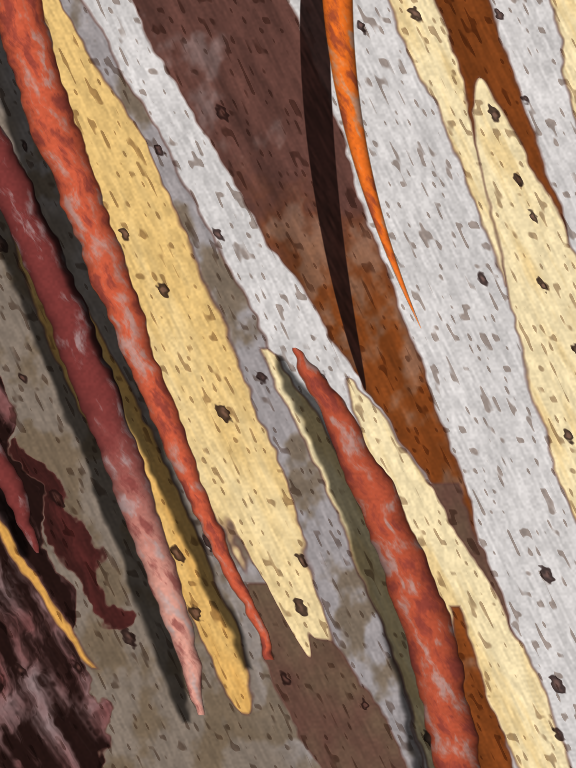
Write a Shadertoy shader that draws this texture.

```glsl
const vec3 PALE = vec3(.83, .81, .80), GREY = vec3(.62, .59, .59);
const vec3 OLIVE = vec3(.43, .36, .28), UMBER = vec3(.38, .25, .22);
const vec3 RUST = vec3(.48, .25, .11), RED = vec3(.70, .32, .22);
const vec3 ORANGE = vec3(.82, .40, .14), MAROON = vec3(.42, .19, .18);
const vec3 DARK = vec3(.14, .08, .07), CREAM = vec3(.95, .87, .69);
const vec3 YELLOW = vec3(.89, .74, .47), HONEY = vec3(.85, .63, .32);
const float LEAN = .47;     // sideways drift of the grain
const float RAGGED = .009;  // waviness of the edges
const float KNOT_CELL = .085, KNOT_SHARE = .36;

float hash(vec2 p) { return fract(sin(dot(p, vec2(127.1, 311.7))) * 43758.5453); }

float noise(vec2 p) {
    vec2 i = floor(p), f = fract(p);
    f = f * f * (3. - 2. * f);
    return mix(mix(hash(i), hash(i + vec2(1, 0)), f.x),
               mix(hash(i + vec2(0, 1)), hash(i + vec2(1, 1)), f.x), f.y);
}
float fbm(vec2 p) {
    float sum = 0., amp = .53;
    for (int i = 0; i < 4; i++) { sum += amp * noise(p); p = p * 2.1 + 7.3; amp *= .5; }
    return sum;
}
float cover(float d) { return 1. - smoothstep(-.8, .8, d * iResolution.y); }

// ends = top, tip; shape = top width, tip width, belly, bend; gives distance, position across
vec2 strip(vec2 p, vec4 ends, vec4 shape) {
    float len = ends.w - ends.y, t = (p.y - ends.y) / len;
    float arc = max(4. * t * (1. - t), 0.);
    float w = mix(shape.x, shape.y, clamp(t, 0., 1.)) + shape.z * sqrt(arc);
    float x = p.x - mix(ends.x, ends.z, t) - shape.w * arc;
    float d = max((abs(x) - w) * .88, max(-t, t - 1.) * len);
    return vec2(d, clamp(x / max(w, .001), -1., 1.));
}
// Flat layer with a thin dark rim
void peel(inout vec3 col, vec2 p, vec4 ends, vec4 shape, vec3 tint) {
    float d = strip(p, ends, shape).x;
    col = mix(col, tint, cover(d));
    col = mix(col, UMBER, .55 * (1. - smoothstep(0., .0035, abs(d))));
}
// Rolled bark: soft shadow to the left, then a rounded, mottled body
void curl(inout vec3 col, vec2 p, vec4 ends, vec4 shape, vec3 tint, float drop) {
    float shadow = strip(p + drop * vec2(1, -.4), ends, shape).x;
    col *= 1. - .62 * step(.001, drop) * (1. - smoothstep(-.004, .004, shadow));
    vec2 s = strip(p, ends, shape);
    float skin = fbm(vec2(p.x - LEAN * p.y, p.y) * vec2(85, 38));
    vec3 body = mix(tint, GREY, .6 * smoothstep(.52, .8, skin));
    body = mix(body, MAROON, .6 - .6 * smoothstep(.25, .5, skin));
    body *= .4 + .75 * sqrt(max(1. - s.y * s.y, 0.)) - .12 * s.y;
    col = mix(col, body, cover(s.x));
}
// Scattered oval scars
void knots(inout vec3 col, vec2 g) {
    vec2 cell = floor(g / KNOT_CELL);
    vec2 mid = .2 + .6 * vec2(hash(cell), hash(cell + 9.1));
    vec2 q = g - (cell + mid) * KNOT_CELL;
    float size = mix(.004, .01, hash(cell + 5.3));
    float d = length(q * vec2(1.25, .8)) - size + .006 * (noise(g * 220.) - .5);
    float on = step(hash(cell + 3.7), KNOT_SHARE) * (1. - smoothstep(-.001, .002, d));
    col = mix(col, mix(UMBER, DARK, smoothstep(-size, -.2 * size, d)), .8 * on);
}

void mainImage(out vec4 fragColor, in vec2 fragCoord) {
    // Depth runs downwards from the top edge
    vec2 p = vec2(fragCoord.x, iResolution.y - fragCoord.y) / iResolution.y;
    vec2 g = vec2(p.x - LEAN * p.y, p.y);
    float blotch = fbm(p * vec2(22, 17));
    float streak = fbm(g * vec2(55, 9));
    float fibre = noise(g * vec2(270, 55));
    vec2 e = p + vec2(RAGGED * (noise(p * 22.) + .6 * noise(p * 75.) - .8), 0);
    // Pale trunk and grey flank
    vec3 col = PALE * (.93 + .13 * blotch);
    vec3 grey = mix(GREY, OLIVE, .75 * smoothstep(.5, .68, blotch));
    grey = mix(OLIVE, grey, .4 + .6 * smoothstep(-.12, 0., g.x + .15 * blotch - .07));
    peel(col, e, vec4(-.423, -.01, .039, 1.02), vec4(.521, .521, 0, .045), grey);
    vec3 moss = mix(OLIVE, UMBER, blotch);
    peel(col, e, vec4(.345, .76, .49, 1.03), vec4(.02, .05, .02, 0), moss);
    // Brown strips
    vec3 brown = mix(UMBER, RUST, smoothstep(.2, .46, p.y + .3 * blotch - .15));
    brown = mix(brown, GREY, .35 * smoothstep(.55, .75, blotch)) * (.75 + .45 * streak);
    peel(col, e, vec4(.268, -.01, .622, .705), vec4(.098, 0, .016, -.008), brown);
    peel(col, e, vec4(.597, -.01, .729, .44), vec4(.037, .047, 0, .004), RUST * (.8 + .35 * streak));
    peel(col, e, vec4(.573, .63, .742, 1.03), vec4(.02, .01, 0, 0), moss);
    // Cream and yellow inner bark
    vec3 cream = mix(CREAM, YELLOW, .5 * smoothstep(.4, .75, streak));
    vec3 yellow = mix(YELLOW, CREAM, .75 * smoothstep(.25, .85, p.y + .5 * streak - .25));
    peel(col, e, vec4(.531, -.01, .657, .372), vec4(.03, 0, .003, .008), cream);
    peel(col, e, vec4(.622, .101, .833, .73), vec4(0, .052, .032, 0), cream);
    peel(col, e, vec4(.749, -.01, .788, .18), vec4(.033, .033, 0, 0), cream);
    peel(col, e, vec4(.449, .492, .729, 1.042), vec4(0, .023, .026, .013), cream);
    peel(col, e, vec4(.346, .454, .573, 1.01), vec4(.003, .005, .018, .027), cream);
    vec2 torn = e + vec2(0, .05 * noise(g * vec2(60, 4)) - .025);
    peel(col, torn, vec4(.026, .3, .319, .914), vec4(.006, .004, .036, .01), mix(HONEY, YELLOW, streak));
    peel(col, torn, vec4(.039, -.03, .419, .845), vec4(.012, .006, .05, -.008), yellow);
    peel(col, e, vec4(.59, .79, .65, 1.03), vec4(.006, .03, 0, 0), brown);
    // Ridged bark at the lower left
    float ridge = fbm(g * vec2(48, 11) + 2. * blotch);
    vec3 rough = mix(DARK, mix(MAROON, GREY, blotch), smoothstep(.36, .72, ridge));
    vec2 crust = e + vec2(.09 * blotch - .045, 0);
    peel(col, crust, vec4(-.09, .42, .07, 1.03), vec4(.05, .08, .012, 0), rough);
    peel(col, crust, vec4(.03, .57, .16, .82), vec4(0, 0, .03, 0), mix(DARK, MAROON, ridge));
    peel(col, e, vec4(-.02, .66, .12, .87), vec4(.005, .002, .004, 0), HONEY);
    // Knots, fibres and short flecks
    knots(col, g);
    float fleck = smoothstep(.73, .88, noise(g * vec2(190, 75) + 31.));
    col *= (.92 + .15 * fibre) * mix(vec3(1), vec3(.73, .68, .65), fleck);
    // Long shadow and rolled curls
    float shade = strip(p, vec4(.41, -.02, .476, .508), vec4(.016, 0, .008, -.019)).x;
    col = mix(col, DARK * (.7 + .5 * fibre), .94 * cover(shade));
    curl(col, p, vec4(.439, -.01, .548, .427), vec4(.02, 0, .001, -.023), ORANGE, 0.);
    curl(col, e, vec4(.387, .453, .599, 1.03), vec4(.002, .018, .021, .036), RED * .9, .025);
    vec3 faded = mix(MAROON, mix(RED, PALE, .45), smoothstep(.5, .8, p.y));
    curl(col, e, vec4(-.026, .156, .264, .931), vec4(.02, .004, .014, .021), faded, .022);
    curl(col, e, vec4(.01, -.02, .354, .859), vec4(.036, .005, .002, -.016), RED, .028);
    curl(col, e, vec4(-.03, .54, .05, .72), vec4(.015, .002, .008, 0), MAROON, .015);
    fragColor = vec4(clamp(col * (.95 + .1 * noise(p * 300.)), 0., 1.), 1);
}
```
